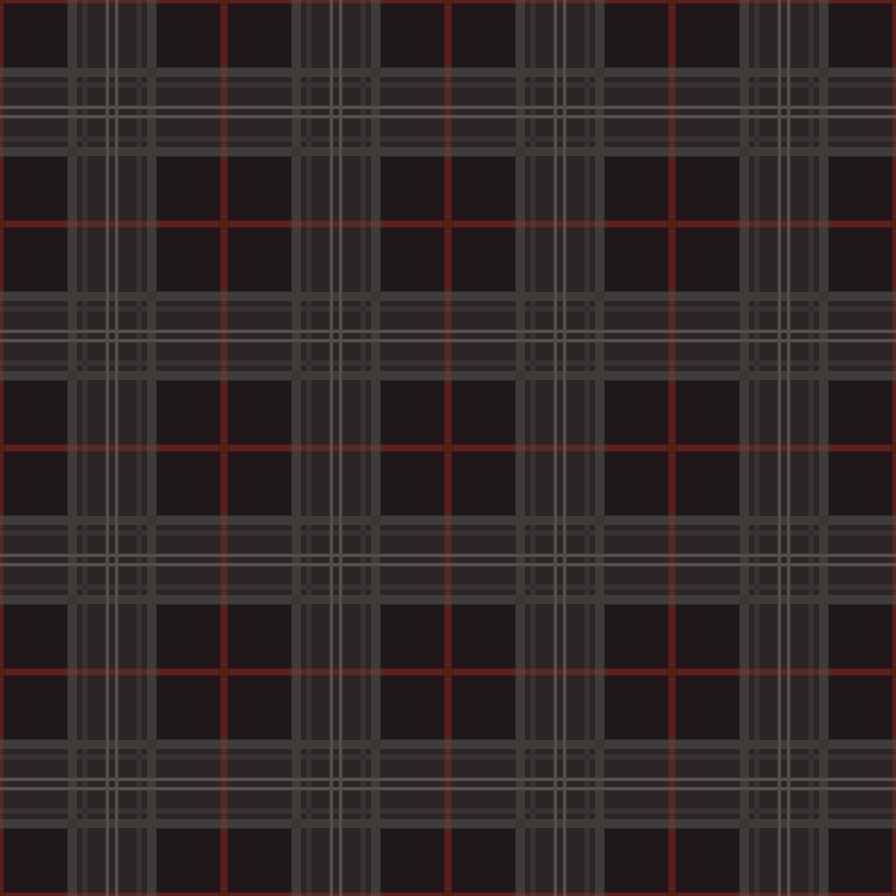
Write a Shadertoy shader that draws this pattern.

```glsl
// Dark tartan: a grey striped band and a thin rust line, woven both ways.
// One mirrored stripe profile colours the warp and the weft; the lighter
// thread wins at each crossing, and like threads crossing form darker knots.

const float REPEATS = 4.0;

const vec3 GROUND = vec3(0.118, 0.094, 0.112);
const vec3 BAND   = vec3(0.165, 0.150, 0.157);
const vec3 FAINT  = vec3(0.212, 0.200, 0.192);
const vec3 EDGE   = vec3(0.245, 0.230, 0.224);
const vec3 LIGHT  = vec3(0.325, 0.308, 0.285);
const vec3 RUST   = vec3(0.360, 0.122, 0.035);

// Stripe extents, as distances from the band centre in repeats
const vec2 LIGHT_SPAN = vec2(0.0130, 0.0286);
const vec2 FAINT_SPAN = vec2(0.1100, 0.1328);
const vec2 EDGE_SPAN  = vec2(0.1562, 0.1979);
const vec2 RUST_SPAN  = vec2(0.4844, 0.6000);

// Smoothed coverage of a stripe lying between span.x and span.y
float stripe(float d, vec2 span, float pixel) {
    vec2 inside = clamp((d - span) / pixel + 0.5, 0.0, 1.0);
    return inside.x - inside.y;
}

// Colour of the threads at distance d from the band centre
vec3 threadColor(float d, float pixel) {
    vec3 color = mix(GROUND, BAND, stripe(d, vec2(-1.0, EDGE_SPAN.y), pixel));
    color = mix(color, EDGE, stripe(d, EDGE_SPAN, pixel));
    color = mix(color, FAINT, stripe(d, FAINT_SPAN, pixel));
    color = mix(color, LIGHT, stripe(d, LIGHT_SPAN, pixel));
    return mix(color, RUST, stripe(d, RUST_SPAN, pixel));
}

// Coverage where the same stripe runs in both directions
float crossing(vec2 d, vec2 span, vec2 pixel) {
    return stripe(d.x, span, pixel.x) * stripe(d.y, span, pixel.y);
}

void mainImage(out vec4 fragColor, in vec2 fragCoord) {
    vec2 pixel = REPEATS / iResolution.xy;
    vec2 cell = fract(fragCoord * pixel) - 0.5;
    vec2 d = abs(cell);

    // Lighter of warp and weft
    vec3 color = max(threadColor(d.x, pixel.x), threadColor(d.y, pixel.y));

    // Darker knots along the rising diagonal
    float knot = crossing(d, EDGE_SPAN, pixel)
               + crossing(d, FAINT_SPAN, pixel)
               + crossing(d, LIGHT_SPAN, pixel);
    knot *= step(0.0, cell.x * cell.y);
    color *= 1.0 - knot * vec3(0.07, 0.06, 0.11);

    fragColor = vec4(color, 1.0);
}
```
